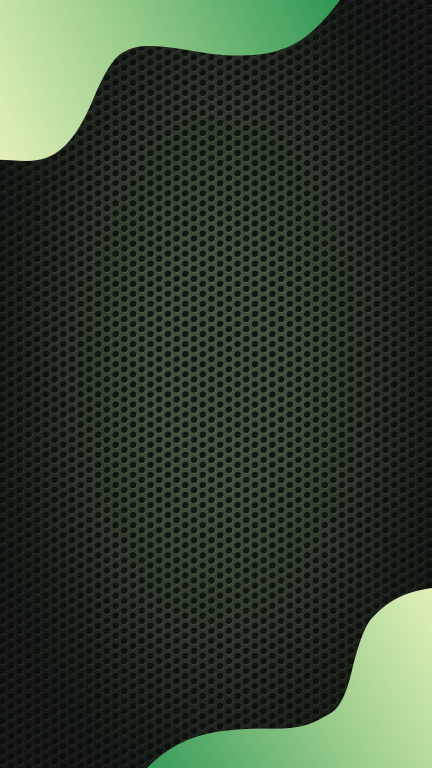
Give the GLSL for this background, as a WebGL 2 fragment shader.

```glsl
#version 300 es
precision highp float;

uniform vec2 u_resolution;
out vec4 fragColor;

// Lengths are fractions of the canvas width.
const float HOLE_PITCH = 0.02328;
const float HOLE_RADIUS = 0.0079;
const float RIM_WIDTH = 0.0013;
const vec2 LATTICE_ORIGIN = vec2(0.3488, 1.1667);
const vec2 RIM_DIRECTION = vec2(0.6, -0.8);

// Light pool, as fractions of the canvas.
const vec2 POOL_CENTER = vec2(0.51, 0.52);
const vec2 POOL_RADIUS = vec2(0.52, 0.53);
const float POOL_CORE = 0.2;
const float POOL_END = 1.15;

const vec3 METAL_LIT = vec3(0.25, 0.305, 0.23);
const vec3 METAL_DIM = vec3(0.085, 0.097, 0.083);
const vec3 HOLE_LIT = vec3(0.065, 0.095, 0.075);
const vec3 HOLE_DIM = vec3(0.052, 0.06, 0.052);
const vec3 RIM_LIT = vec3(0.37, 0.46, 0.30);
const vec3 RIM_DIM = vec3(0.18, 0.205, 0.175);

const vec3 WAVE_PALE = vec3(0.88, 0.94, 0.72);
const vec3 WAVE_MID = vec3(0.60, 0.80, 0.55);
const vec3 WAVE_DEEP = vec3(0.20, 0.60, 0.34);
const float WAVE_MID_STOP = 0.45;

// Wave profiles: position, height from the canvas edge, slope.
const int KNOTS = 7;
const vec3 TOP_WAVE[KNOTS] = vec3[](
  vec3(0.0, 0.370, 0.0), vec3(0.215, 0.231, -2.4), vec3(0.282, 0.123, -0.62),
  vec3(0.343, 0.1065, 0.0), vec3(0.544, 0.1285, 0.0),
  vec3(0.694, 0.094, -0.63), vec3(0.787, 0.0, -1.35));
const vec3 BOTTOM_WAVE[KNOTS] = vec3[](
  vec3(0.340, 0.0, 1.0), vec3(0.579, 0.0907, 0.05), vec3(0.671, 0.0926, 0.1),
  vec3(0.745, 0.1157, 0.6), vec3(0.815, 0.227, 4.2),
  vec3(0.861, 0.347, 1.1), vec3(1.0, 0.4167, 0.15));

// Gradient axes, pale end to deep end; y runs from the wave's own edge.
const vec2 TOP_PALE = vec2(0.0, 0.347);
const vec2 TOP_DEEP = vec2(0.764, 0.0);
const vec2 BOTTOM_PALE = vec2(1.0, 0.412);
const vec2 BOTTOM_DEEP = vec2(0.32, 0.0);

// Smooth cubic profile, extended in straight lines past both ends.
float waveHeight(vec3 knots[KNOTS], float x) {
  vec3 first = knots[0];
  vec3 last = knots[KNOTS - 1];
  if (x <= first.x) return first.y + first.z * (x - first.x);
  if (x >= last.x) return last.y + last.z * (x - last.x);
  float height = 0.0;
  for (int i = 0; i < KNOTS - 1; i++) {
    vec3 a = knots[i];
    vec3 b = knots[i + 1];
    if (x >= a.x && x < b.x) {
      float span = b.x - a.x;
      float t = (x - a.x) / span;
      float bend = t * (1.0 - t) * span * (a.z * (1.0 - t) - b.z * t);
      height = mix(a.y, b.y, t * t * (3.0 - 2.0 * t)) + bend;
    }
  }
  return height;
}

float waveCoverage(vec3 knots[KNOTS], vec2 p) {
  float inside = waveHeight(knots, p.x) - p.y;
  float slope = length(vec2(dFdx(inside), dFdy(inside)));
  return clamp(0.5 + inside / max(slope, 1e-6), 0.0, 1.0);
}

vec3 waveColor(vec2 p, vec2 pale, vec2 deep) {
  vec2 axis = deep - pale;
  float t = clamp(dot(p - pale, axis) / dot(axis, axis), 0.0, 1.0);
  vec3 color = mix(WAVE_PALE, WAVE_MID, min(t / WAVE_MID_STOP, 1.0));
  return mix(color, WAVE_DEEP, max(t - WAVE_MID_STOP, 0.0) / (1.0 - WAVE_MID_STOP));
}

// Offset from the nearest hole in a staggered lattice.
vec2 holeOffset(vec2 p) {
  vec2 cell = HOLE_PITCH * vec2(sqrt(3.0), 1.0);
  vec2 q = p - LATTICE_ORIGIN;
  vec2 a = mod(q, cell) - 0.5 * cell;
  vec2 b = mod(q + 0.5 * cell, cell) - 0.5 * cell;
  return dot(a, a) < dot(b, b) ? a : b;
}

vec3 perforatedMetal(vec2 p, float light, float pixel) {
  vec2 offset = holeOffset(p);
  float dist = length(offset);
  float edge = dist - HOLE_RADIUS;
  float hole = 1.0 - smoothstep(-0.6 * pixel, 0.6 * pixel, edge);
  float width = max(RIM_WIDTH, 0.5 * pixel);
  float facing = dot(offset / max(dist, 1e-6), RIM_DIRECTION);
  float rim = exp(-edge * edge / (width * width)) * smoothstep(0.0, 0.9, facing);
  vec3 color = mix(mix(METAL_DIM, METAL_LIT, light), mix(HOLE_DIM, HOLE_LIT, light), hole);
  return mix(color, mix(RIM_DIM, RIM_LIT, light), 0.75 * rim);
}

void main() {
  vec2 uv = gl_FragCoord.xy / u_resolution;
  vec2 p = gl_FragCoord.xy / u_resolution.x;
  vec2 fromTop = vec2(p.x, u_resolution.y / u_resolution.x - p.y);

  float pool = length((uv - POOL_CENTER) / POOL_RADIUS);
  float light = 1.0 - smoothstep(POOL_CORE, POOL_END, pool);
  vec3 color = perforatedMetal(p, light, 1.0 / u_resolution.x);

  // Corner waves
  color = mix(color, waveColor(fromTop, TOP_PALE, TOP_DEEP), waveCoverage(TOP_WAVE, fromTop));
  color = mix(color, waveColor(p, BOTTOM_PALE, BOTTOM_DEEP), waveCoverage(BOTTOM_WAVE, p));
  fragColor = vec4(color, 1.0);
}
```
